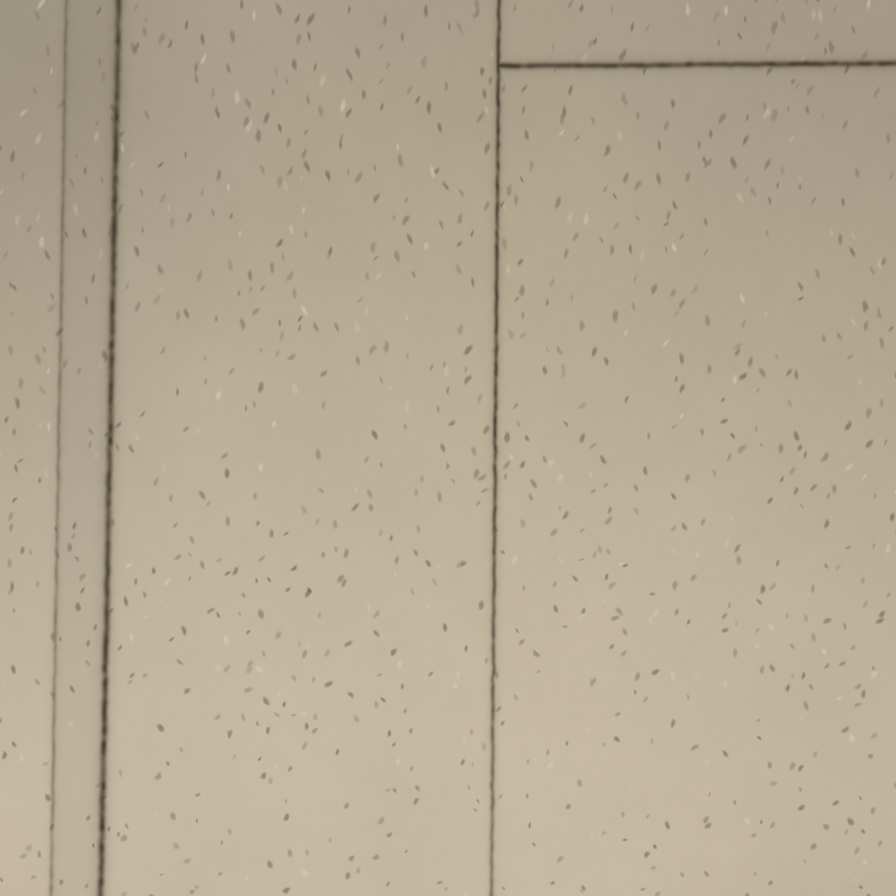
This texture is drawn by a Shadertoy shader. Its source:

```glsl
#define SPECK_GRID 30.0
#define SPECK_LAYERS 3
#define SPECK_DENSITY 0.30
#define SPECK_STRENGTH 0.62
#define SEAM_WOBBLE 0.0016
#define MOTTLE 0.022
#define GRAIN 0.012
#define SEAM_COLOR vec3(0.29, 0.26, 0.20)
#define SPECK_COLOR vec3(0.43, 0.39, 0.32)
#define CHIP_COLOR vec3(0.86, 0.81, 0.72)

float hash(vec2 p) {
    vec3 q = fract(p.xyx * vec3(0.1031, 0.1030, 0.0973));
    q += dot(q, q.yzx + 33.33);
    return fract((q.x + q.y) * q.z);
}

float noise(vec2 p) {
    vec2 cell = floor(p), f = fract(p);
    f = f * f * (3.0 - 2.0 * f);
    float low = mix(hash(cell), hash(cell + vec2(1, 0)), f.x);
    float high = mix(hash(cell + vec2(0, 1)), hash(cell + vec2(1, 1)), f.x);
    return mix(low, high, f.y);
}

float fbm(vec2 p) {
    float sum = 0.0, gain = 0.5;
    for (int i = 0; i < 4; i++) {
        sum += gain * noise(p);
        p = p * 2.03 + 17.1;
        gain *= 0.5;
    }
    return sum;
}

// Soft groove profile with a faint, wider shadow
float groove(float d, float width, float pixel) {
    float w = max(width, 0.8 * pixel);
    float x = d / w;
    return (0.86 * exp(-x * x) + 0.14 * exp(-x * x * 0.12)) * width / w;
}

// One tilted fleck in some cells; x is dark cover, y is pale cover
vec2 flecks(vec2 uv, float layer, float pixel) {
    vec2 p = uv * SPECK_GRID + layer * vec2(37.37, 71.61);
    vec2 cell = floor(p);
    float pick = hash(cell + 5.3);
    vec2 center = 0.2 + 0.6 * vec2(hash(cell + 11.7), hash(cell + 29.1));
    vec2 d = (fract(p) - center) / SPECK_GRID;

    // Flecks are long and steep near the top, rounder below
    float angle = mix(0.9, 0.35, uv.y) * (hash(cell + 43.9) * 2.6 - 1.0);
    float c = cos(angle), s = sin(angle);
    d = mat2(c, s, -s, c) * d;
    d.x += 0.0022 * (noise(uv * 190.0) - 0.5);
    float size = mix(0.55, 1.15, hash(cell + 61.3));
    vec2 radii = size * vec2(0.0023, mix(0.0036, 0.0062, uv.y));
    float edge = 0.35 + pixel / radii.x * 0.5;
    float cover = 1.0 - smoothstep(1.0 - edge, 1.0 + edge, length(d / radii));
    cover *= mix(0.35, 1.0, hash(cell + 83.2));
    float dark = step(pick, SPECK_DENSITY);
    float pale = step(0.94, pick);
    return cover * vec2(dark, pale);
}

// Warm lighting that fades toward the top
vec3 surface(vec2 uv) {
    vec3 color = mix(vec3(0.775, 0.725, 0.635), vec3(0.715, 0.670, 0.580),
                     smoothstep(0.15, 0.75, uv.y));
    color = mix(color, vec3(0.665, 0.622, 0.542), smoothstep(0.55, 1.0, uv.y));
    color *= 1.0 - 0.07 * smoothstep(0.30, 0.0, uv.x) * uv.y;
    color *= 1.0 - 0.03 * smoothstep(0.6, 1.0, uv.x);
    color += MOTTLE * (fbm(uv * 9.0) - 0.47);
    color += GRAIN * (fbm(uv * vec2(110.0, 85.0)) - 0.47);
    color += 0.008 * (noise(uv * 5.0 + 40.0) - 0.5) * vec3(1.0, 0.0, -1.0);
    return color;
}

void mainImage(out vec4 fragColor, in vec2 fragCoord) {
    vec2 uv = fragCoord / iResolution.xy;
    float pixel = 1.0 / iResolution.y;
    vec3 color = surface(uv);

    // Scattered mineral flecks
    for (int i = 0; i < SPECK_LAYERS; i++) {
        vec2 cover = flecks(uv, float(i), pixel);
        color = mix(color, SPECK_COLOR, SPECK_STRENGTH * cover.x);
        color = mix(color, CHIP_COLOR, 0.55 * cover.y);
    }

    // Slightly leaning upright seams
    float wobble = SEAM_WOBBLE * (fbm(vec2(uv.y * 75.0, 3.0)) - 0.47);
    float leftX = mix(0.0570, 0.0740, uv.y) + wobble;
    float darkX = mix(0.1125, 0.1325, uv.y) - wobble;
    float middleX = mix(0.5485, 0.5570, uv.y) + 1.3 * wobble;
    float rough = 0.75 + 0.5 * noise(uv * 130.0);

    // Narrow strip between the two left seams
    float strip = smoothstep(leftX, leftX + 0.004, uv.x)
                * (1.0 - smoothstep(darkX - 0.004, darkX, uv.x));
    color *= 1.0 - 0.035 * strip;

    float seams = 0.38 * groove(uv.x - leftX, 0.0024, pixel) * rough;
    seams = max(seams, 0.85 * groove(uv.x - darkX, 0.0036, pixel) * rough);
    float middleFade = mix(0.50, 0.80, smoothstep(0.0, 0.6, uv.y));
    seams = max(seams, middleFade * groove(uv.x - middleX, 0.0024, pixel) * rough);

    // Cross seam, right panel only
    float crossY = mix(0.9265, 0.9290, smoothstep(0.55, 1.0, uv.x));
    crossY += SEAM_WOBBLE * (fbm(vec2(uv.x * 75.0, 9.0)) - 0.47);
    float rightPanel = smoothstep(middleX - 0.001, middleX + 0.001, uv.x);
    seams = max(seams, 0.88 * rightPanel * groove(uv.y - crossY, 0.0033, pixel) * rough);

    color = mix(color, SEAM_COLOR, clamp(seams, 0.0, 1.0));
    fragColor = vec4(color, 1.0);
}
```
